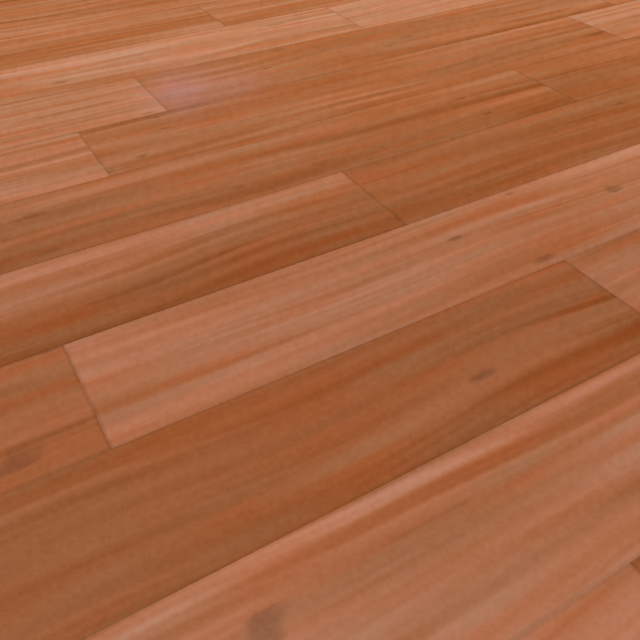
This texture is drawn by a Shadertoy shader. Its source:

```glsl
const float PLANK_LENGTH = 1.81;
const float FIRST_ROW = 2.0;
const int ROWS = 11;

// Per row: end joint position, tone left of it, tone right of it, tilt of left tone
const vec4 LAYOUT[ROWS] = vec4[ROWS](
    vec4(1.005, 0.70, 0.30, 0.0), vec4(0.30, 0.50, 0.72, 0.1),
    vec4(1.43, 0.27, 0.55, 0.1), vec4(0.466, 0.45, 0.69, 0.1),
    vec4(1.227, 0.37, 0.27, 0.75), vec4(2.03, 0.37, 0.30, 0.2),
    vec4(0.73, 0.78, 0.48, 0.0), vec4(0.985, 0.74, 0.50, 0.0),
    vec4(1.83, 0.76, 0.74, 0.0), vec4(1.42, 0.48, 0.58, 0.0),
    vec4(0.30, 0.50, 0.54, 0.0));

const vec3 DARK_WOOD = vec3(0.56, 0.315, 0.17);
const vec3 MID_WOOD = vec3(0.645, 0.39, 0.25);
const vec3 PINK_WOOD = vec3(0.74, 0.51, 0.405);

float hash(vec2 p) {
    return fract(sin(dot(p, vec2(127.1, 311.7))) * 43758.5453);
}

float noise(vec2 p) {
    vec2 i = floor(p);
    vec2 f = fract(p);
    f = f * f * (3.0 - 2.0 * f);
    return mix(mix(hash(i), hash(i + vec2(1, 0)), f.x),
               mix(hash(i + vec2(0, 1)), hash(i + vec2(1, 1)), f.x), f.y);
}

// Floor plane: x runs along the planks, y counts rows away from the viewer
vec2 floorPlane(vec2 uv) {
    float depth = 1.469 - uv.y;
    return vec2(uv.x + 0.371, (2.982 - uv.x) * 2.179) / depth - vec2(0.0, 0.23);
}

// Long streaks at several widths, bent by a slow warp
float grain(vec2 p, float seed) {
    p.y += 0.16 * noise(p * vec2(2.5, 1.5) + seed);
    float broad = noise(p * vec2(1.2, 4.5) + seed) - 0.5;
    float streak = noise(p * vec2(2.5, 13.0) + seed * 1.7) - 0.5;
    float fine = noise(p * vec2(4.0, 34.0) + seed * 2.3) - 0.5;
    float vein = smoothstep(0.72, 0.95, noise(p * vec2(1.7, 9.0) + seed * 3.1));
    return 0.36 * broad + 0.34 * streak + 0.18 * fine - 0.3 * vein;
}

vec3 woodColor(float tone) {
    vec3 lower = mix(DARK_WOOD, MID_WOOD, clamp(tone * 2.0, -0.3, 1.0));
    return mix(lower, PINK_WOOD, clamp(tone * 2.0 - 1.0, 0.0, 1.2));
}

float joint(float dist, float width) {
    return 1.0 - smoothstep(0.3 * width, width, abs(dist));
}

float glow(vec2 uv, vec2 center, vec2 size) {
    vec2 q = (uv - center) / size;
    return exp(-dot(q, q));
}

vec3 planks(vec2 p) {
    float row = floor(p.y);
    float across = fract(p.y);
    vec4 plan = LAYOUT[clamp(int(row - FIRST_ROW), 0, ROWS - 1)];
    float along = (p.x - plan.x) / PLANK_LENGTH;
    float index = floor(along);
    float seed = 40.0 * hash(vec2(row, index));

    float tone = index < 0.0 ? plan.y + plan.w * (across - 0.5) : plan.z;
    tone += 0.2 * step(1.0, index) + grain(p, seed);
    vec3 color = woodColor(tone);

    // Red and golden patches inside the grain
    float hue = noise(p * vec2(5.0, 11.0) + seed) - 0.5;
    color += hue * vec3(0.03, -0.035, -0.055);

    // Small dark knots
    float knot = smoothstep(0.9, 1.0, noise(p * vec2(9.0, 7.0) + seed * 1.3));
    color *= 1.0 - 0.16 * knot;

    // Hairline joints at the ends and along the sides
    float ends = joint((along - floor(along + 0.5)) * PLANK_LENGTH, 0.006);
    float sides = joint(across - floor(across + 0.5), 0.025);
    return color * (1.0 - 0.08 * ends - 0.06 * sides);
}

vec3 shade(vec2 uv) {
    vec3 color = planks(floorPlane(uv));

    // Light gathers with distance, with a cool sheen on the varnish
    color += smoothstep(0.55, 1.0, uv.y) * vec3(0.055, 0.04, 0.015);
    float sheen = glow(uv, vec2(0.28, 0.855), vec2(0.05, 0.035))
                + 0.5 * glow(uv, vec2(0.37, 0.865), vec2(0.05, 0.025));
    color += sheen * vec3(0.015, 0.045, 0.13);

    // Fine surface mottling
    float mottle = noise(uv * 240.0) + noise(uv * 130.0 + 17.0) - 1.0;
    return color + 0.018 * mottle;
}

void mainImage(out vec4 fragColor, in vec2 fragCoord) {
    // Four samples per pixel smooth every edge
    vec3 color = vec3(0.0);
    for (int i = 0; i < 4; i++) {
        vec2 offset = vec2(i % 2, i / 2) * 0.5 - 0.25;
        color += shade((fragCoord + offset) / iResolution.xy);
    }
    fragColor = vec4(color * 0.25, 1.0);
}
```
